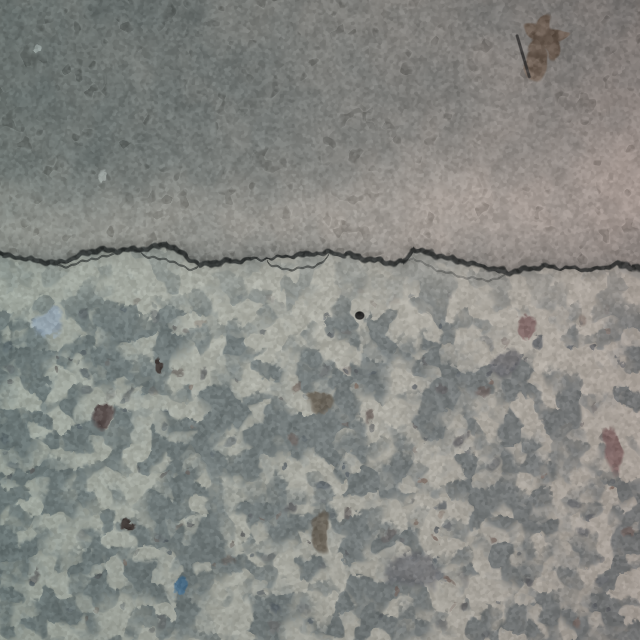
Write a WebGL 1 fragment shader that draws this texture.

```glsl
precision highp float;
uniform vec2 u_resolution;

const vec3 SLAB_DARK = vec3(0.455, 0.465, 0.46);
const vec3 SLAB_LIGHT = vec3(0.63, 0.61, 0.59);
const vec3 CEMENT = vec3(0.68, 0.675, 0.645);
const vec3 AGGREGATE = vec3(0.44, 0.465, 0.47);
const vec3 CRACK_COLOR = vec3(0.17, 0.18, 0.18);
const vec3 LEAF_COLOR = vec3(0.42, 0.37, 0.325);
const vec3 COOL_TINT = vec3(0.955, 1.01, 1.0);
const vec3 WARM_TINT = vec3(1.035, 0.99, 0.985);
const float CRACK_WIDTH = 0.0034;
const float GRAIN = 0.085;

vec3 hash3(vec2 p) {
  vec3 q = fract(p.xyx * vec3(0.1031, 0.103, 0.0973));
  q += dot(q, q.yzx + 33.33);
  return fract((q.xxy + q.yzz) * q.zyx);
}

// Cellular noise: tones blended by distance to jittered centres
float cells(vec2 p, float sharpness) {
  vec2 cell = floor(p), f = fract(p);
  float total = 0.0, weights = 0.0;
  for (int j = -1; j <= 1; j++) {
    for (int i = -1; i <= 1; i++) {
      vec2 o = vec2(float(i), float(j));
      vec3 h = hash3(cell + o + 71.0);
      vec2 d = o + h.xy - f;
      float w = exp(-sharpness * dot(d, d));
      total += w * h.z;
      weights += w;
    }
  }
  return total / weights;
}

float ramp(float y, float x, float x0, float x1, float y1) {
  return mix(y, y1, clamp((x - x0) / (x1 - x0), 0.0, 1.0));
}

// Height of the main crack along x
float crackHeight(float x) {
  float y = ramp(0.603, x, 0.0, 0.09, 0.588);
  y = ramp(y, x, 0.09, 0.143, 0.608);
  y = ramp(y, x, 0.2, 0.26, 0.617);
  y = ramp(y, x, 0.26, 0.312, 0.587);
  y = ramp(y, x, 0.312, 0.52, 0.606);
  y = ramp(y, x, 0.52, 0.612, 0.589);
  y = ramp(y, x, 0.63, 0.646, 0.61);
  y = ramp(y, x, 0.646, 0.795, 0.574);
  y = ramp(y, x, 0.795, 0.846, 0.583);
  y = ramp(y, x, 0.846, 0.93, 0.578);
  y = ramp(y, x, 0.93, 0.964, 0.587);
  y = ramp(y, x, 0.964, 1.0, 0.581);
  return y + 0.0014 * sin(x * 163.0) + 0.001 * sin(x * 391.0 + 2.0);
}

// Thin side crack bowing below the main one from a to b
float sideCrack(vec2 p, float h, float a, float b, float depth) {
  float t = clamp((p.x - a) / (b - a), 0.0, 1.0);
  float bow = depth * pow(4.0 * t * (1.0 - t) + 0.0001, 0.45);
  return step(a, p.x) * step(p.x, b) * (1.0 - smoothstep(0.0008, 0.0028, abs(p.y - h + bow)));
}

float blob(vec2 p, float x, float y, float w, float h) {
  return 1.0 - smoothstep(0.72, 1.1, length((p - vec2(x, y)) / vec2(w, h)));
}

// Sparse pebbles, one candidate per cell
vec3 pebbles(vec3 col, vec2 p, float scale, float amount) {
  vec2 cell = floor(p * scale);
  vec3 h = hash3(cell + scale), k = hash3(cell + scale + 19.0);
  vec2 d = fract(p * scale) - 0.3 - 0.4 * h.xy;
  float m = (1.0 - smoothstep(0.13, 0.29, length(d))) * step(1.0 - amount, h.z);
  vec3 tint = mix(vec3(0.33, 0.36, 0.39), vec3(0.49, 0.41, 0.37), k.x * k.x);
  return mix(col, tint, m * (0.3 + 0.5 * k.z));
}

void main() {
  vec2 uv = gl_FragCoord.xy / u_resolution;
  float px = 1.0 / u_resolution.y;
  float coarse = cells(uv * 9.0, 4.0), medium = cells(uv * 30.0, 5.0);
  float fine = cells(uv * 85.0, 6.0), grit = cells(uv * 210.0, 6.0);
  vec2 warp = vec2(medium, cells(uv * 34.0 + 40.0, 5.0)) - 0.5;
  vec2 p = uv + 0.018 * warp + 0.006 * (vec2(fine, grit) - 0.5);

  // Upper slab with a pale band widening to the right
  float right = smoothstep(0.3, 0.85, uv.x);
  float bandY = (p.y - mix(0.645, 0.69, right)) / mix(0.065, 0.1, right);
  float band = exp(-bandY * bandY) * mix(0.6, 0.95, right);
  float tone = band + 0.22 * right * (1.0 - band) + 0.42 * (coarse - 0.5)
    + 0.3 * (medium - 0.5) + 0.12 * smoothstep(0.1, 0.35, uv.x);
  vec3 slab = mix(SLAB_DARK, SLAB_LIGHT, clamp(tone, -0.15, 1.1));
  slab -= 0.1 * smoothstep(0.68, 0.9, fine) * smoothstep(0.35, 0.65, medium);

  // Aggregate fading into a cement strip by the crack
  float h = crackHeight(uv.x);
  float exposed = smoothstep(0.01, 0.13, h - uv.y);
  float mosaic = 0.55 * cells(p * 42.0, 11.0) + 0.3 * cells(p * 21.0, 8.0) + 0.15 * fine;
  float stones = smoothstep(0.32, 0.68, mosaic + 0.25 * (coarse - 0.5));
  vec3 g = mix(CEMENT, AGGREGATE, stones * mix(0.35, 0.92, exposed) + 0.06);
  g = mix(g, pebbles(pebbles(g, p, 27.0, 0.14), p, 49.0, 0.1), exposed);

  // Distinct larger stones
  g = mix(g, vec3(0.59, 0.63, 0.7), 0.75 * blob(p, 0.075, 0.495, 0.026, 0.022));
  g = mix(g, vec3(0.33, 0.27, 0.27), 0.85 * blob(p, 0.167, 0.353, 0.02, 0.019));
  g = mix(g, vec3(0.24, 0.2, 0.19), 0.9 * max(blob(p, 0.25, 0.435, 0.011, 0.01), blob(p, 0.206, 0.18, 0.01, 0.009)));
  g = mix(g, vec3(0.39, 0.36, 0.32), 0.8 * max(blob(p, 0.502, 0.367, 0.022, 0.019), blob(p, 0.503, 0.168, 0.016, 0.032)));
  g = mix(g, vec3(0.15), blob(uv, 0.562, 0.507, 0.008, 0.007));
  g = mix(g, vec3(0.28, 0.42, 0.54), 0.85 * blob(p, 0.28, 0.08, 0.011, 0.014));
  g = mix(g, vec3(0.47, 0.38, 0.38), 0.8 * max(blob(p, 0.953, 0.297, 0.016, 0.038), blob(p, 0.816, 0.492, 0.016, 0.017)));
  g = mix(g, vec3(0.41, 0.42, 0.44), 0.75 * max(blob(p, 0.788, 0.43, 0.026, 0.024), blob(p, 0.65, 0.105, 0.048, 0.03)));
  vec3 col = mix(g, slab, smoothstep(-px, px, uv.y - h));

  // Crack of varying width, its shade and side branches
  float slope = (crackHeight(uv.x + 0.002) - h) / 0.002;
  float dist = abs(uv.y - h + 0.004 * (fine - 0.5)) / sqrt(1.0 + slope * slope);
  float width = CRACK_WIDTH * (0.45 + 1.1 * medium);
  float crack = 1.0 - smoothstep(width * 0.5, width + 0.0015, dist);
  float branches = sideCrack(uv, h, 0.09, 0.18, 0.012) + sideCrack(uv, h, 0.22, 0.31, 0.021)
    + sideCrack(uv, h, 0.417, 0.515, 0.021) + 0.55 * sideCrack(uv, h, 0.637, 0.79, 0.024);
  col *= 1.0 - 0.16 * exp(-dist * 95.0);
  col = mix(col, CRACK_COLOR, max(crack * 0.88, branches * 0.6));

  // Torn leaf with a dark stem edge
  vec2 q = uv + 0.014 * warp - vec2(0.85, 0.942);
  float lobes = 0.027 + 0.007 * sin(5.0 * atan(q.y, q.x) + 0.8);
  float tip = length((q + vec2(0.013, 0.04)) / vec2(0.7, 1.0)) - 0.024;
  float leaf = 1.0 - smoothstep(-0.002, 0.002 + px, min(length(q) - lobes, tip));
  col = mix(col, LEAF_COLOR + 0.08 * (fine - 0.5), leaf * 0.88);
  vec2 s = uv - vec2(0.808, 0.944), stem = vec2(0.019, -0.064);
  s -= stem * clamp(dot(s, stem) / dot(stem, stem), 0.0, 1.0);
  col = mix(col, vec3(0.2), 0.85 * (1.0 - smoothstep(0.001, 0.0035, length(s))));

  // Pale chips, grain, side tint and corner falloff
  col += 0.16 * (blob(p, 0.165, 0.724, 0.009, 0.009) + blob(p, 0.059, 0.924, 0.006, 0.006));
  col += GRAIN * (grit - 0.5) + 0.06 * (fine - 0.5);
  col *= mix(COOL_TINT, WARM_TINT, uv.x);
  vec2 c = uv - 0.5;
  gl_FragColor = vec4(clamp(col * (1.02 - 0.22 * dot(c, c)), 0.0, 1.0), 1.0);
}
```
